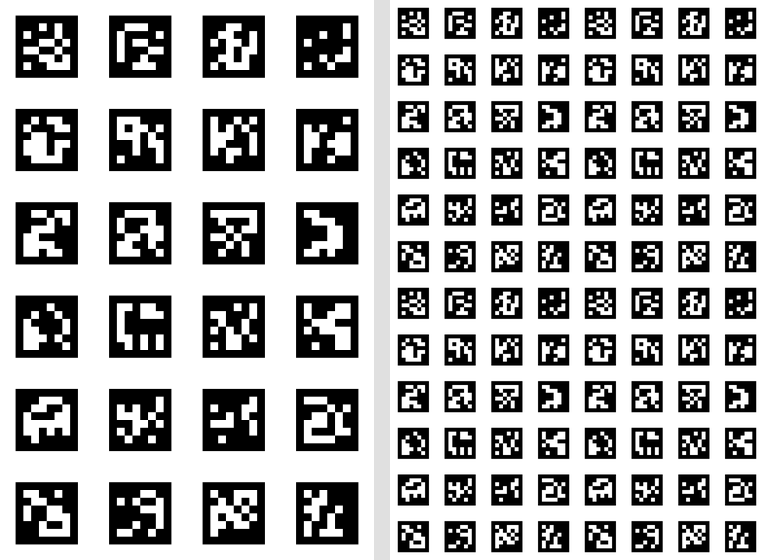
Left: one tile. Right: repeated 2 by 2.
A Shadertoy shader for this pattern:

```glsl
const vec2 TAGS = vec2(4.0, 6.0);      // repeats across and down
const float CELL = 12.0;               // modules per repeat, margin included
const float TAG_HALF = 4.0;            // half width of the black square
const float CODE_HALF = 3.0;           // half width of the random code
const float WHITE_SHARE = 0.48;        // chance of a white code module
const vec3 INK = vec3(0.0);
const vec3 PAPER = vec3(1.0);

float hash(uvec2 v) {
    uint h = v.x * 1597334677u ^ v.y * 3812015801u;
    h = (h ^ (h >> 16)) * 2246822519u;
    h = (h ^ (h >> 13)) * 3266489917u;
    h ^= h >> 16;
    return float(h >> 8) / 16777216.0;
}

// Brightness of one whole module, wrapped around the canvas
float moduleValue(vec2 module, vec2 grid) {
    vec2 id = mod(module, grid);
    vec2 fromCentre = abs(mod(id, CELL) + 0.5 - 0.5 * CELL);
    float reach = max(fromCentre.x, fromCentre.y);
    if (reach > TAG_HALF) return 1.0;
    if (reach > CODE_HALF) return 0.0;
    return step(hash(uvec2(id) + 17u), WHITE_SHARE);
}

// Box-filtered blend of the four modules around the nearest corner
float filteredModules(vec2 p, vec2 pixel, vec2 grid) {
    vec2 corner = floor(p + 0.5);
    vec2 cover = clamp((p - corner) / pixel + 0.5, 0.0, 1.0);
    float below = mix(moduleValue(corner - 1.0, grid),
                      moduleValue(corner - vec2(0.0, 1.0), grid), cover.x);
    float above = mix(moduleValue(corner - vec2(1.0, 0.0), grid),
                      moduleValue(corner, grid), cover.x);
    return mix(below, above, cover.y);
}

void mainImage(out vec4 fragColor, in vec2 fragCoord) {
    vec2 grid = TAGS * CELL;
    vec2 pixel = grid / iResolution.xy;
    float value = filteredModules(fragCoord * pixel, pixel, grid);
    fragColor = vec4(mix(INK, PAPER, value), 1.0);
}
```
